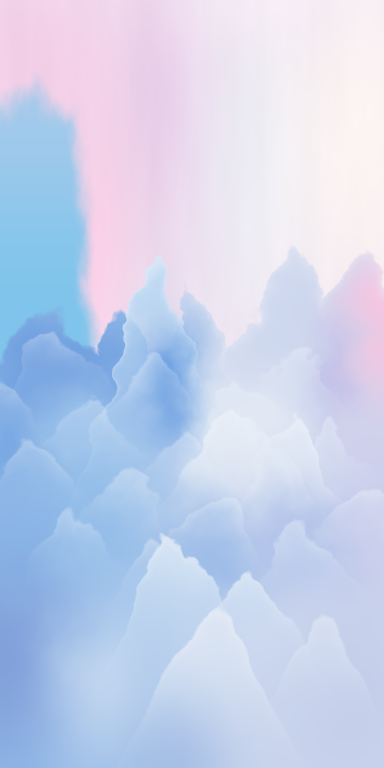
Give the GLSL for this background, as a WebGL 1 fragment shader.

```glsl
precision highp float;
uniform vec2 u_resolution;

vec2 hash2(vec2 p) {
  p = vec2(dot(p, vec2(127.1, 311.7)), dot(p, vec2(269.5, 183.3)));
  return fract(sin(p) * 43758.5) * 2.0 - 1.0;
}

float gradientNoise(vec2 p) {
  vec2 i = floor(p), f = fract(p);
  vec2 u = f * f * f * (f * (f * 6.0 - 15.0) + 10.0);
  float a = dot(hash2(i), f);
  float b = dot(hash2(i + vec2(1, 0)), f - vec2(1, 0));
  float c = dot(hash2(i + vec2(0, 1)), f - vec2(0, 1));
  float d = dot(hash2(i + 1.0), f - 1.0);
  return mix(mix(a, b, u.x), mix(c, d, u.x), u.y);
}

float fbm(vec2 p) {
  float sum = 0.0, amp = 0.6;
  for (int i = 0; i < 5; i++) {
    sum += amp * gradientNoise(p);
    p = mat2(1.6, 1.2, -1.2, 1.6) * p + 3.7;
    amp *= 0.5;
  }
  return sum;
}

// Soft elliptical patch of colour
void glow(inout vec3 col, vec2 p, vec2 centre, vec2 radius, vec3 tint, float strength) {
  vec2 d = (p - centre) / radius;
  col = mix(col, tint, strength * exp(-dot(d, d)));
}

// Height of a rounded peak
float mound(float x, vec2 peak, float slope) {
  float dx = x - peak.x;
  return peak.y - slope * (sqrt(dx * dx + 0.0006) - 0.0245);
}

// Cloud head with a crisp lit top that dissolves downwards
void billow(inout vec3 col, vec2 p, vec2 peak, float slope, float reach, vec3 body, float rim) {
  float depth = mound(p.x, peak, slope) - p.y;
  vec2 d = (p - peak) / reach;
  float cover = smoothstep(-0.005, 0.012, depth) * exp(-dot(d, d));
  col = mix(col, body, cover);
  col = mix(col, vec3(0.95, 0.96, 0.98), rim * cover * exp(-max(depth, 0.0) * 30.0));
}

vec3 skyColour(vec2 p) {
  vec3 col = vec3(0.93, 0.89, 0.94);
  glow(col, p, vec2(0.05, 1.85), vec2(0.40, 0.35), vec3(0.96, 0.81, 0.91), 0.9);
  glow(col, p, vec2(0.43, 1.72), vec2(0.13, 0.40), vec3(0.90, 0.79, 0.91), 0.8);
  glow(col, p, vec2(0.68, 1.60), vec2(0.17, 0.45), vec3(0.92, 0.94, 0.97), 0.8);
  glow(col, p, vec2(0.94, 1.65), vec2(0.23, 0.55), vec3(0.99, 0.96, 0.95), 0.95);
  glow(col, p, vec2(0.24, 1.35), vec2(0.12, 0.38), vec3(0.98, 0.80, 0.90), 0.85);
  glow(col, p, vec2(0.72, 2.00), vec2(0.25, 0.12), vec3(0.97, 0.93, 0.97), 0.7);
  col += 0.04 * fbm(vec2(p.x * 9.0, p.y * 1.5));
  // Blue veil on the left
  float ragged = 0.06 * fbm(p * vec2(14.0, 6.0));
  float side = smoothstep(0.035, -0.035, p.x - 0.235 + 0.08 * (p.y - 1.2) + ragged);
  float top = smoothstep(0.06, -0.06, p.y - 1.75 + 0.5 * abs(p.x - 0.09) + 2.0 * ragged);
  vec3 veil = mix(vec3(0.50, 0.77, 0.92), vec3(0.64, 0.79, 0.92), smoothstep(1.2, 1.75, p.y));
  return mix(col, veil, side * top);
}

vec3 cloudColour(vec2 p) {
  vec3 col = mix(vec3(0.58, 0.74, 0.91), vec3(0.80, 0.84, 0.93), smoothstep(0.25, 0.65, p.x));
  glow(col, p, vec2(0.15, 1.05), vec2(0.24, 0.17), vec3(0.42, 0.61, 0.87), 0.95);
  glow(col, p, vec2(0.20, 0.88), vec2(0.12, 0.10), vec3(0.65, 0.79, 0.93), 0.7);
  glow(col, p, vec2(0.02, 0.84), vec2(0.10, 0.12), vec3(0.43, 0.63, 0.88), 0.7);
  glow(col, p, vec2(0.12, 0.58), vec2(0.25, 0.13), vec3(0.53, 0.72, 0.91), 0.7);
  glow(col, p, vec2(0.56, 0.56), vec2(0.14, 0.13), vec3(0.57, 0.71, 0.90), 0.9);
  glow(col, p, vec2(0.80, 0.60), vec2(0.16, 0.13), vec3(0.66, 0.74, 0.91), 0.85);
  glow(col, p, vec2(0.62, 0.88), vec2(0.17, 0.16), vec3(0.91, 0.93, 0.96), 0.8);
  glow(col, p, vec2(0.87, 1.03), vec2(0.06, 0.12), vec3(0.72, 0.73, 0.91), 0.7);
  glow(col, p, vec2(1.00, 1.18), vec2(0.11, 0.24), vec3(0.96, 0.77, 0.88), 0.95);
  glow(col, p, vec2(0.98, 0.65), vec2(0.11, 0.22), vec3(0.80, 0.79, 0.92), 0.6);
  glow(col, p, vec2(0.02, 0.28), vec2(0.18, 0.28), vec3(0.49, 0.61, 0.85), 0.9);
  glow(col, p, vec2(0.28, 0.22), vec2(0.15, 0.24), vec3(0.78, 0.85, 0.94), 0.85);
  glow(col, p, vec2(0.90, 0.18), vec2(0.20, 0.25), vec3(0.75, 0.79, 0.91), 0.7);
  return col;
}

void main() {
  vec2 p = gl_FragCoord.xy / u_resolution * vec2(1.0, 2.0);
  vec2 warp = vec2(fbm(p * 6.0), fbm(p * 6.0 + 17.3));
  vec2 q = p + warp * 0.12 * smoothstep(-0.1, 0.7, p.y);

  // Skyline of the cloud bank
  float ridge = max(1.07, mound(q.x, vec2(0.13, 1.20), 1.2));
  ridge = max(ridge, mound(q.x, vec2(0.32, 1.20), 3.0));
  ridge = max(ridge, mound(q.x, vec2(0.51, 1.26), 3.0));
  ridge = max(ridge, mound(q.x, vec2(0.76, 1.35), 2.0));
  ridge = max(ridge, mound(q.x, vec2(0.94, 1.36), 2.0));
  float depth = ridge - q.y;
  vec3 col = mix(skyColour(p), cloudColour(q), smoothstep(-0.012, 0.016, depth));
  float rim = smoothstep(0.0, 0.015, depth) * exp(-max(depth, 0.0) * 25.0);
  col = mix(col, vec3(0.94, 0.94, 0.98), 0.5 * rim * smoothstep(0.3, 0.6, p.x));

  // Central tower and its shaded core
  billow(col, q, vec2(0.40, 1.34), 3.5, 0.40, vec3(0.74, 0.85, 0.95), 0.7);
  glow(col, q, vec2(0.43, 0.99), vec2(0.065, 0.15), vec3(0.40, 0.61, 0.88), 0.9);

  // Small scattered heads, nearer ones lower
  for (int i = 0; i < 16; i++) {
    float k = float(i);
    vec2 peak = vec2(fract(k * 0.618 + 0.15), 1.14 - 0.036 * k);
    vec3 body = mix(col, vec3(0.88, 0.92, 0.97), 0.15 + 0.2 * peak.x);
    billow(col, q, peak, 1.4, 0.13, body, 0.3);
  }

  // Bright foreground banks
  billow(col, q, vec2(0.60, 0.94), 1.6, 0.18, vec3(0.89, 0.92, 0.96), 0.6);
  billow(col, q, vec2(0.75, 0.92), 1.8, 0.16, vec3(0.88, 0.91, 0.96), 0.6);
  billow(col, q, vec2(0.46, 0.61), 2.2, 0.24, vec3(0.81, 0.88, 0.95), 0.5);
  billow(col, q, vec2(0.65, 0.54), 1.8, 0.24, vec3(0.81, 0.87, 0.95), 0.4);
  billow(col, q, vec2(0.55, 0.41), 1.8, 0.28, vec3(0.85, 0.89, 0.95), 0.5);
  billow(col, q, vec2(0.84, 0.39), 2.0, 0.18, vec3(0.82, 0.86, 0.94), 0.3);
  glow(col, p, vec2(0.45, 0.00), vec2(0.16, 0.15), vec3(0.63, 0.73, 0.89), 0.75);

  gl_FragColor = vec4(clamp(col, 0.0, 1.0), 1.0);
}
```
